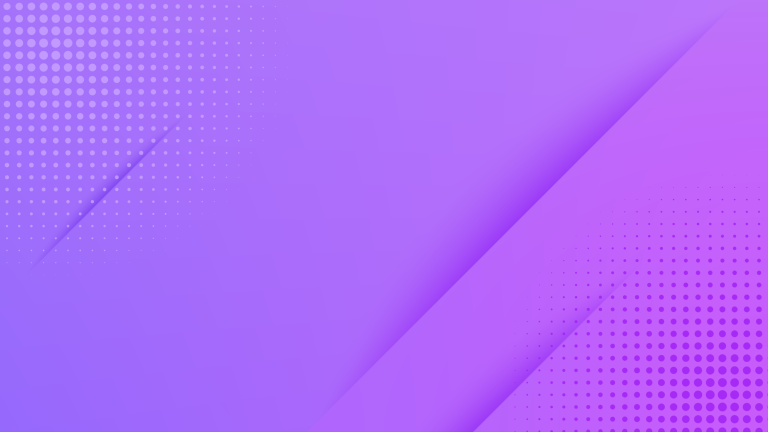
Give the GLSL for this background, as a Shadertoy shader.

```glsl
// Violet diagonal paper folds with soft shadows and two fading halftone dot fields.

// Signed distance to a rising 45 degree line; positive on its lower right side.
float foldDistance(vec2 p, float offset) {
    return (p.x - p.y - offset) * 0.70711;
}

// Shadow on the upper left side of a fold, tapering towards both ends.
float foldShadow(vec2 p, float offset, float middle, float halfLength, float width, float pixel) {
    float d = foldDistance(p, offset);
    float along = (p.x + p.y - middle) / halfLength;
    float taper = max(1.0 - along * along, 0.0);
    float falloff = clamp(1.0 + min(d, 0.0) / (width * taper + 0.0001), 0.0, 1.0);
    float side = 1.0 - smoothstep(-pixel, pixel, d);
    return side * taper * falloff * falloff;
}

// Square grid of dots that shrink with distance from the focus.
float halftone(vec2 p, vec2 gridOrigin, vec2 focus, float reach, float pixel) {
    float spacing = 0.02824;
    vec2 dotCentre = gridOrigin + spacing * floor((p - gridOrigin) / spacing + 0.5);
    float size = max(1.0 - distance(dotCentre, focus) / reach, 0.0);
    float radius = 0.0108 * size;
    float coverage = 1.0 - smoothstep(radius - 0.7 * pixel, radius + 0.7 * pixel, distance(p, dotCentre));
    return coverage * smoothstep(0.0, 0.15, size);
}

void mainImage(out vec4 fragColor, in vec2 fragCoord) {
    float pixel = 1.0 / iResolution.y;
    vec2 p = fragCoord * pixel;

    // Left sheet: blue violet warming to the upper right
    vec3 lowerTone = mix(vec3(0.585, 0.41, 0.99), vec3(0.74, 0.40, 0.98), p.x / 1.5);
    vec3 upperTone = mix(vec3(0.645, 0.45, 0.98), vec3(0.73, 0.46, 0.985), p.x / 1.7);
    vec3 color = mix(lowerTone, upperTone, p.y);
    color = mix(color, vec3(0.60, 0.20, 0.97), 0.9 * foldShadow(p, 0.711, 1.72, 0.98, 0.17, pixel));
    color = mix(color, vec3(0.46, 0.22, 0.93), 0.75 * foldShadow(p, -0.303, 0.80, 0.38, 0.04, pixel));

    // Right sheet: pink violet, paler at the top
    vec3 sheet = mix(vec3(0.69, 0.40, 0.99), vec3(0.78, 0.36, 0.985), smoothstep(0.75, 1.78, p.x));
    sheet = mix(sheet, vec3(0.74, 0.45, 0.98), p.y * p.y);
    sheet = mix(sheet, vec3(0.59, 0.19, 0.96), 0.85 * foldShadow(p, 1.095, 1.13, 0.75, 0.11, pixel));
    color = mix(color, sheet, smoothstep(-pixel, pixel, foldDistance(p, 0.711)));

    // Halftone fields: pale at the upper left, deep at the lower right
    float paleDots = halftone(p, vec2(0.0162, 0.985), vec2(0.128, 0.90), 0.575, pixel);
    float deepDots = halftone(p, vec2(1.757, 0.0579), vec2(1.671, 0.086), 0.54, pixel);
    color = mix(color, vec3(0.79, 0.64, 1.0), 0.8 * paleDots);
    color = mix(color, vec3(0.63, 0.13, 0.96), 0.85 * deepDots);

    fragColor = vec4(color, 1.0);
}
```
